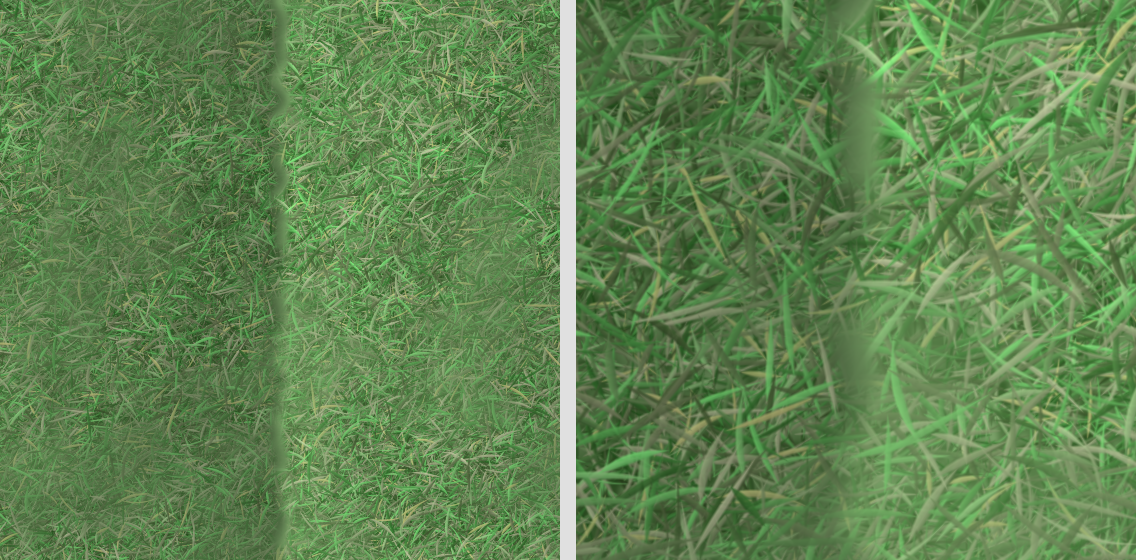
Left, the full canvas; right, a detail of the centre.
Reproduce this texture procedurally as a three.js fragment shader.

```glsl
// Draws a mown lawn: tangled short grass blades with dry straw and a soft seam down the middle.
varying vec2 vUv;

const int LAYERS = 24;             // blade layers, painted bottom to top
const float FINE_CELLS = 58.0;     // cells across for the lowest layer
const float COARSE_CELLS = 23.0;   // cells across for the top layer
const float BLADE_WIDTH = 0.052;   // half width, in cells
const float EDGE_SOFTNESS = 0.0011;
const float BLADE_OPACITY = 0.82;
const float LEAN = 0.6;            // favoured blade angle in radians
const float STRAW_SHARE = 0.045;
const float SEAM_X = 0.5;
const float SEAM_CONTRAST = 0.13;
const float HAZE = 0.5;

const vec3 SHADOW_GREEN = vec3(0.11, 0.25, 0.07);
const vec3 MEAN_GREEN = vec3(0.385, 0.515, 0.325);
const vec3 LIGHT_GREEN = vec3(0.63, 0.78, 0.56);
const vec3 STRAW = vec3(0.74, 0.72, 0.46);
const vec3 FRESH_TINT = vec3(0.72, 1.08, 0.80);
const vec3 DRY_TINT = vec3(1.13, 0.93, 1.06);
const float PI = 3.14159;

vec3 hash3(vec3 p) {
  p = fract(p * vec3(0.1031, 0.1030, 0.0973));
  p += dot(p, p.yxz + 33.33);
  return fract((p.xxy + p.yxx) * p.zyx);
}

float noise(vec2 p) {
  vec2 i = floor(p);
  vec2 f = fract(p);
  f = f * f * (3.0 - 2.0 * f);
  float low = mix(hash3(vec3(i, 7.0)).x, hash3(vec3(i + vec2(1.0, 0.0), 7.0)).x, f.x);
  float high = mix(hash3(vec3(i + vec2(0.0, 1.0), 7.0)).x, hash3(vec3(i + 1.0, 7.0)).x, f.x);
  return mix(low, high, f.y);
}

// Dark to light green ramp around the mean
vec3 grassRamp(float v) {
  vec3 lower = mix(SHADOW_GREEN, MEAN_GREEN, clamp(v * 2.0, 0.0, 1.0));
  return mix(lower, LIGHT_GREEN, clamp(v * 2.0 - 1.0, 0.0, 1.0));
}

vec3 bladeColor(vec3 rnd, float depth) {
  vec3 color = grassRamp(rnd.x * 0.78 + depth * 0.22);
  color *= mix(FRESH_TINT, DRY_TINT, smoothstep(0.1, 0.75, rnd.y));
  return mix(color, STRAW, step(1.0 - STRAW_SHARE, rnd.z) * 0.85);
}

// Paints one tapered, bent blade per cell over the colour below
vec3 paintLayer(vec3 below, vec2 uv, float layer) {
  float depth = layer / float(LAYERS - 1);
  float cells = mix(FINE_CELLS, COARSE_CELLS, depth);
  float softness = EDGE_SOFTNESS * cells;
  float density = mix(1.0, 0.4, smoothstep(0.8, 1.0, depth));
  vec2 p = uv * cells + hash3(vec3(layer, 3.0, 11.0)).xy * 40.0;
  vec2 base = floor(p);
  for (int y = -1; y <= 1; y++) {
    for (int x = -1; x <= 1; x++) {
      vec2 cell = base + vec2(float(x), float(y));
      vec3 place = hash3(vec3(cell, layer * 5.0 + 1.0));
      vec3 form = hash3(vec3(cell.yx, layer * 5.0 + 203.0));
      float turn = place.z - 0.5;
      float angle = LEAN + PI * turn * (0.6 + 0.8 * abs(turn));
      vec2 along = vec2(cos(angle), sin(angle));
      vec2 d = p - cell - place.xy;
      vec2 q = vec2(dot(d, along), dot(d, vec2(-along.y, along.x)));
      q.y += (form.x - 0.5) * 0.5 * q.x * q.x;
      float t = q.x / mix(0.35, 0.95, form.y);
      float width = BLADE_WIDTH * mix(0.6, 1.35, form.x) * (1.0 - t * t) * (1.0 - 0.3 * t);
      float cover = 1.0 - smoothstep(-softness, softness, abs(q.y) - width);
      cover *= step(form.z, density) * (1.0 - smoothstep(0.95, 1.1, abs(t)));
      if (cover > 0.0) {
        vec3 color = bladeColor(hash3(vec3(cell, layer * 5.0 + 409.0)), depth);
        color *= 1.0 + 0.12 * clamp(q.y / BLADE_WIDTH, -1.0, 1.0);
        below = mix(below, color, cover * BLADE_OPACITY);
      }
    }
  }
  return below;
}

void main() {
  // Mottled thatch under the blades
  float thatch = 0.6 * noise(vUv * 160.0) + 0.4 * noise(vUv * 60.0 + 9.0);
  vec3 color = grassRamp(thatch * 0.65);
  for (int i = 0; i < LAYERS; i++) {
    color = paintLayer(color, vUv, float(i));
  }

  // Hazy worn patches
  float patches = 0.6 * noise(vUv * 7.0 + 20.0) + 0.4 * noise(vUv * 19.0 + 50.0);
  color = mix(color, MEAN_GREEN, HAZE * smoothstep(0.35, 0.8, patches));
  color *= 0.95 + 0.1 * noise(vUv * 11.0 + 80.0);

  // Smudged seam, dark on its left and light on its right
  float wobble = noise(vec2(vUv.y * 28.0, 4.0)) - 0.5;
  float across = vUv.x - SEAM_X - 0.022 * wobble;
  float smudge = 1.0 - smoothstep(0.004, 0.02, abs(across));
  smudge *= 0.2 + 0.75 * smoothstep(0.25, 0.7, noise(vec2(vUv.y * 22.0, 31.0)));
  color = mix(color, MEAN_GREEN * (0.85 + 0.25 * noise(vUv * 40.0)), smudge);
  float side = 2.0 * smoothstep(-0.012, 0.012, across) - 1.0;
  color *= 1.0 + SEAM_CONTRAST * (side - 2.0 * across);

  gl_FragColor = vec4(clamp(color, 0.0, 1.0), 1.0);
}
```
